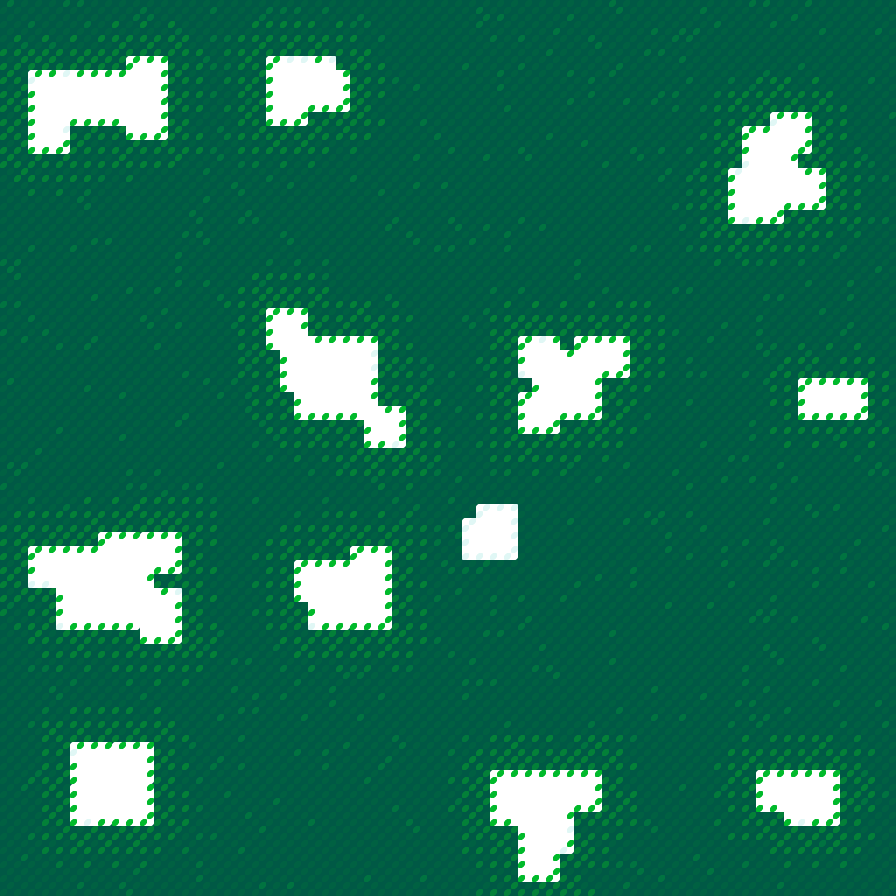
Write a Shadertoy shader that draws this texture.

```glsl
// Stepped white islands with glowing green rims on a dark green field of slanted dither dots.

float hash(vec2 p) {
    vec3 q = fract(vec3(p.xyx) * 0.1031);
    q += dot(q, q.yzx + 33.33);
    return fract((q.x + q.y) * q.z);
}

vec2 hash2(vec2 p) {
    return vec2(hash(p), hash(p + 57.3));
}

float roundedBox(vec2 p, vec2 halfSize) {
    vec2 q = abs(p) - halfSize + 0.25;
    return length(max(q, 0.0)) + min(max(q.x, q.y), 0.0) - 0.25;
}

// One island: a core block with small square stamps pushed around it
float island(vec2 p, vec2 halfSize, float id) {
    float d = roundedBox(p, floor(halfSize * 0.65 + 0.4));
    vec2 reach = halfSize - 1.5;
    for (int i = 0; i < 6; i++) {
        vec2 r = smoothstep(0.2, 0.8, hash2(vec2(id * 7.0 + 3.0, float(i) * 5.0 + 11.0)));
        vec2 offset = floor(mix(-reach, reach, r)) + 0.5;
        d = min(d, roundedBox(p - offset, vec2(1.5)));
    }
    return d;
}

// x: distance to the nearest island, y: summed glow around the islands
vec2 islands(vec2 p) {
    vec2 result = vec2(100.0, 0.0);
    for (int k = 0; k < 16; k++) {
        int col = k % 4, row = k / 4;
        if (col == (2 * row + 1 - row / 2) % 4) continue;
        float id = float(k);
        float size = mix(2.0, 5.6, fract(id * 0.618 + 0.3));
        float stretch = (hash(vec2(id, 41.0)) - 0.5) * 0.4;
        vec2 halfSize = size * vec2(1.0 + stretch, 1.0 - stretch);
        vec2 jitter = (hash2(vec2(id, 19.0)) - 0.5) * (13.0 - 1.5 * size);
        vec2 center = floor(16.0 * (vec2(col, row) + 0.5) + jitter);
        vec2 local = p - center;
        if (dot(local, local) > 196.0) continue;
        float d = island(local, halfSize, id);
        result.x = min(result.x, d);
        result.y += smoothstep(2.0, 2.6, size) * (1.0 - smoothstep(0.0, 4.2, d));
    }
    return result;
}

void mainImage(out vec4 fragColor, in vec2 fragCoord) {
    vec2 uv = fragCoord / iResolution.y;
    vec2 cell = floor(uv * 128.0);
    vec2 cellCenter = (cell + 0.5) * 0.5;
    float pixel = 128.0 / iResolution.y;

    // Field and solid islands
    float shore = islands(uv * 64.0).x;
    float land = 1.0 - smoothstep(-0.25 * pixel, 0.25 * pixel, shore);
    vec3 color = mix(vec3(0.0, 0.35, 0.27), vec3(1.0), land);

    // Dots fill every second cell, leaning to the upper right
    if (mod(cell.x + cell.y, 2.0) < 0.5) {
        vec2 p = fract(uv * 128.0) - 0.5;
        vec2 leaning = vec2(p.x + p.y, p.y - p.x) * 0.7071;
        float radius = length(leaning / vec2(0.64, 0.43));
        float dot_ = 1.0 - smoothstep(-0.5, 0.5, (radius - 1.0) * 0.5 / pixel);

        vec2 here = islands(cellCenter);
        float glow = here.y;
        float grain = hash(cell + 5.0);
        vec2 lattice = mod(vec2(cell.x + cell.y, cell.x - cell.y) * 0.5, 2.0);
        float threshold = fract(lattice.x * 0.5 + lattice.y * 0.75) + 0.25 * grain;

        if (here.x > 0.0) {
            // Halo dots, sparse flecks and plain dots
            vec3 dotColor = vec3(0.0, 0.38, 0.26);
            if (grain < 0.08) dotColor = vec3(0.0, 0.45, 0.25);
            if (glow * 0.85 > threshold) {
                dotColor = mix(vec3(0.0, 0.45, 0.25), vec3(0.01, 0.5, 0.22), smoothstep(0.1, 0.4, glow));
                if (glow > 1.1) dotColor = vec3(0.0, 0.73, 0.17);
            }
            color = mix(color, dotColor, dot_ * (1.0 - land));
        } else {
            // Bright beads along the inner rim
            vec2 stepX = vec2(0.5, 0.0);
            float outside = max(max(islands(cellCenter + stepX).x, islands(cellCenter - stepX).x),
                                max(islands(cellCenter + stepX.yx).x, islands(cellCenter - stepX.yx).x));
            if (outside > 0.0) {
                bool pale = glow < 0.3 || grain > 0.9;
                vec3 bead = pale ? vec3(0.88, 0.97, 0.96) : vec3(0.0, 0.73, 0.17);
                color = mix(color, bead, dot_);
            }
        }
    }
    fragColor = vec4(color, 1.0);
}
```
